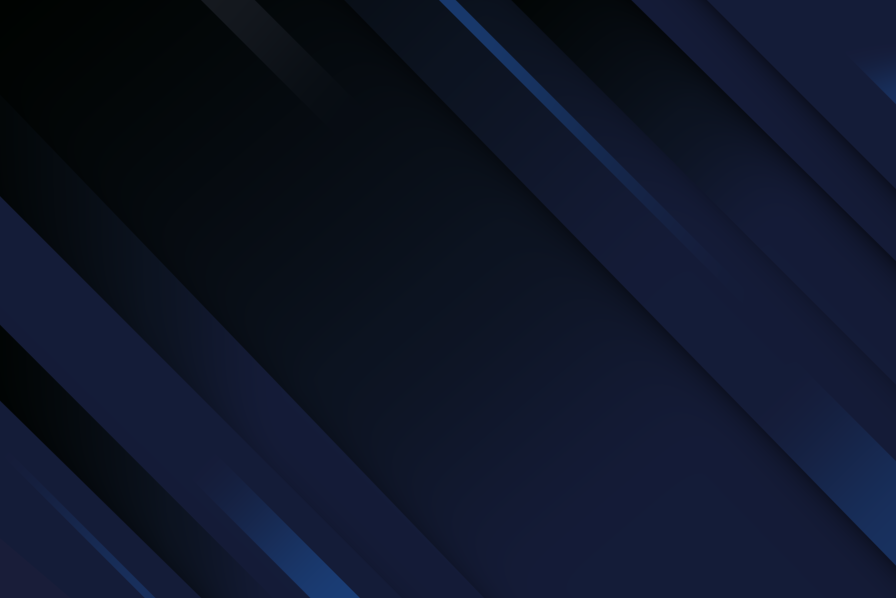
This background is drawn by a Shadertoy shader. Its source:

```glsl
// Dark navy backdrop of overlapping diagonal panels with soft shadows and blue glints.
// Each panel is a half-plane filled by a shared black-to-navy ramp; glints are
// diagonal strips that fade along their length. Lengths are in canvas heights.

const vec3 NAVY = vec3(0.080, 0.108, 0.218);
const vec3 BLUE = vec3(0.105, 0.250, 0.480);

// Black, through blue-grey, to navy
vec3 ramp(float t) {
    t = clamp(t, 0.0, 1.0);
    vec3 dark = mix(vec3(0.0, 0.012, 0.004), vec3(0.045, 0.073, 0.122),
                    pow(min(t / 0.6, 1.0), 1.25));
    return mix(dark, NAVY, smoothstep(0.55, 1.0, t));
}

// Signed distance to a falling diagonal, positive on its upper right
float diagonal(vec2 q, float slope, float offset) {
    return (slope * q.x - q.y - offset) / sqrt(1.0 + slope * slope);
}

// Smooth coverage of the positive side
float cover(float d) {
    float soft = 0.8 / iResolution.y;
    return smoothstep(-soft, soft, d);
}

// Lay a panel over the colour, casting a shadow beyond its edge
void panel(inout vec3 col, float d, vec3 fill, float shadow) {
    col *= 1.0 - shadow * exp(min(d, 0.0) / 0.022);
    col = mix(col, fill, cover(d));
}

// Strip between two diagonals of slope one
float strip(vec2 q, float low, float high) {
    return cover(diagonal(q, 1.0, low)) * cover(-diagonal(q, 1.0, high));
}

void mainImage(out vec4 fragColor, in vec2 fragCoord) {
    vec2 q = fragCoord / iResolution.y;
    q.y = 1.0 - q.y;            // measured down from the top edge
    float along = q.x + q.y;    // position down the diagonals

    // Backdrop and the faint grey strip at the top
    vec3 col = ramp((0.85 * q.x + q.y) / 1.8);
    col += vec3(0.075, 0.075, 0.095) * strip(q, 0.336, 0.426)
         * (1.0 - smoothstep(0.3, 0.82, along));

    // Lower left panels, stacked towards the corner
    panel(col, -diagonal(q, 1.04, -0.158), ramp(0.18 + q.x / 0.58), 0.2);
    panel(col, -diagonal(q, 1.0, -0.328), NAVY, 0.12);
    panel(col, -diagonal(q, 1.0, -0.543), ramp(0.1 + q.x / 0.56), 0.0);
    panel(col, -diagonal(q, 0.98, -0.670), NAVY, 0.25);
    panel(col, -diagonal(q, 0.85, -0.900), vec3(0.098, 0.115, 0.225), 0.0);

    // Lower left glints
    col = mix(col, BLUE, 0.95 * strip(q, -0.481, -0.398)
                       * smoothstep(1.08, 1.62, along));
    col = mix(col, BLUE, 0.55 * strip(q, -0.758, -0.740)
                       * smoothstep(0.72, 1.25, along));

    // Upper right panels, stacked towards the corner
    panel(col, diagonal(q, 1.025, 0.590), ramp(0.17 + along / 1.95), 0.4);
    col = mix(col, BLUE, 0.60 * strip(q, 0.535, 0.727)
                       * cover(diagonal(q, 1.025, 0.590))
                       * smoothstep(1.92, 2.45, along));
    col = mix(col, BLUE, 0.85 * strip(q, 0.734, 0.762)
                       * (1.0 - smoothstep(0.75, 1.78, along)));
    panel(col, diagonal(q, 1.0, 0.855), ramp((along - 0.75) / 0.95), 0.2);
    panel(col, diagonal(q, 0.987, 1.042), NAVY, 0.5);
    panel(col, diagonal(q, 1.0, 1.182), NAVY, 0.45);

    // Upper right glint
    col = mix(col, BLUE, 0.65 * cover(diagonal(q, 1.0, 1.324))
                       * smoothstep(1.44, 1.72, along)
                       * smoothstep(0.06, 0.16, q.y));

    fragColor = vec4(col, 1.0);
}
```
